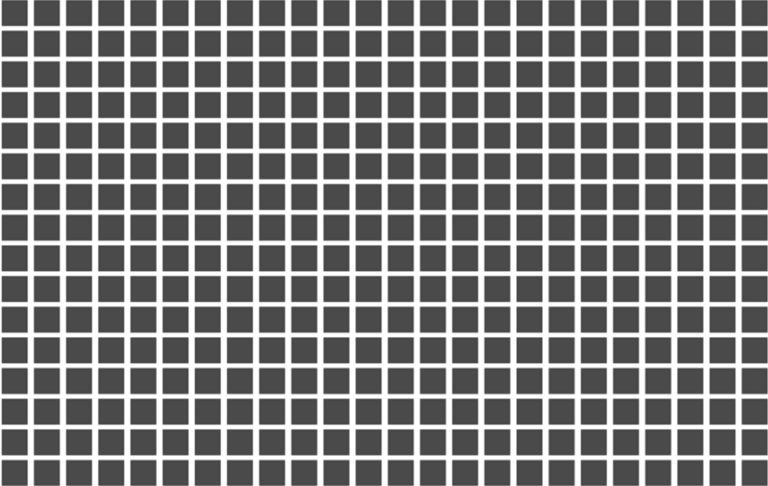
Write a Shadertoy shader that draws this pattern.

```glsl
const vec2 PITCH = vec2(0.0662, 0.0631);
const vec2 FIRST_CENTER = vec2(0.0303, 0.0267);
const float TILE_HALF = 0.0267;
const float EDGE_SOFTNESS = 0.0026;
const float SOFTNESS_SPREAD = 0.0008;
const float RIM_WIDTH = 0.0035;
const vec3 GROUT = vec3(1.0);
const vec3 TILE = vec3(0.292);

float hash(float n) {
    return fract(sin(n * 127.1) * 43758.5453);
}

// Coverage of a centered bar along one axis
float barCoverage(float offset, float halfWidth, float softness) {
    return 1.0 - smoothstep(-softness, softness, abs(offset) - halfWidth);
}

// Edge blur differs slightly between columns and between rows
float lineSoftness(float index, float seed, float pixel) {
    float variation = (hash(index + seed) - 0.5) * SOFTNESS_SPREAD;
    return max(EDGE_SOFTNESS + variation, 0.75 * pixel);
}

// Slightly darker band just inside the tile edge
float rimShade(vec2 offset, float halfWidth, float rimWidth) {
    float inset = halfWidth - max(abs(offset.x), abs(offset.y));
    return 1.0 - smoothstep(rimWidth, 2.0 * rimWidth, inset);
}

void mainImage(out vec4 fragColor, in vec2 fragCoord) {
    float pixel = 1.0 / iResolution.y;
    vec2 position = fragCoord * pixel;

    // Repeat the tile over the canvas
    vec2 grid = (position - FIRST_CENTER) / PITCH + 0.5;
    vec2 cell = floor(grid);
    vec2 offset = (fract(grid) - 0.5) * PITCH;

    // Soft square
    float across = barCoverage(offset.x, TILE_HALF, lineSoftness(cell.x, 3.0, pixel));
    float down = barCoverage(offset.y, TILE_HALF, lineSoftness(cell.y, 71.0, pixel));

    // Dark tile on light grout
    vec3 tileColor = TILE * (1.0 - 0.06 * rimShade(offset, TILE_HALF, RIM_WIDTH));
    fragColor = vec4(mix(GROUT, tileColor, across * down), 1.0);
}
```
